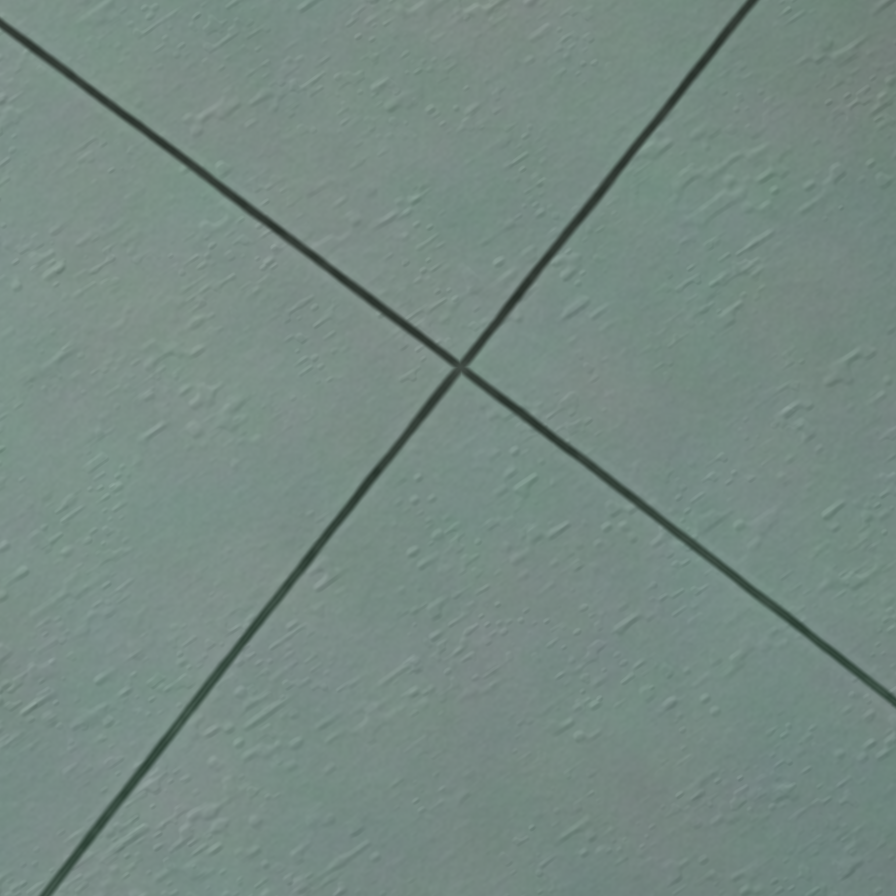
A Shadertoy shader for this texture:

```glsl
float hash(vec2 p) {
    vec3 q = fract(vec3(p.xyx) * 0.1031);
    q += dot(q, q.yzx + 33.33);
    return fract((q.x + q.y) * q.z);
}

float valueNoise(vec2 p) {
    vec2 cell = floor(p), f = fract(p);
    vec2 u = f * f * (3.0 - 2.0 * f);
    float low = mix(hash(cell), hash(cell + vec2(1, 0)), u.x);
    float high = mix(hash(cell + vec2(0, 1)), hash(cell + vec2(1, 1)), u.x);
    return mix(low, high, u.y);
}

// Layered noise centred on zero
float mottle(vec2 p) {
    float sum = 0.0, weight = 0.5;
    for (int i = 0; i < 4; i++) {
        sum += weight * (valueNoise(p) - 0.5);
        p = mat2(0.8, 0.6, -0.6, 0.8) * p * 2.03 + 17.3;
        weight *= 0.55;
    }
    return sum;
}

// Distance to a segment that bulges sideways by bow
float bowedSegment(vec2 p, vec2 a, vec2 b, float bow) {
    vec2 along = b - a;
    float t = clamp(dot(p - a, along) / dot(along, along), 0.0, 1.0);
    vec2 side = normalize(vec2(-along.y, along.x));
    return length(p - a - along * t - side * bow * 4.0 * t * (1.0 - t));
}

float groove(float dist, float width) {
    return 1.0 - smoothstep(0.25 * width, 1.55 * width, dist);
}

// Sparse slanted bumps from stretched noise
float bumps(vec2 p, float scale) {
    vec2 q = mat2(0.82, -0.57, 0.57, 0.82) * p * scale;
    return smoothstep(0.62, 0.95, valueNoise(q * vec2(0.6, 1.15)));
}

// Light on one flank of the bumps and shade on the other
float pitting(vec2 p, float scale) {
    vec2 lightStep = vec2(-0.25, 0.4) / scale;
    float cluster = smoothstep(0.42, 0.8, valueNoise(p * 17.0 + scale));
    return (bumps(p, scale) - bumps(p + lightStep, scale)) * (0.2 + cluster);
}

// Broad tint, blotches and fine relief of the slabs
vec3 slabColour(vec2 p) {
    vec3 colour = vec3(0.470, 0.545, 0.517);
    float light = 0.020 * (0.5 - p.x) + 0.010 * (p.y - 0.5);
    light -= 0.035 * smoothstep(0.65, 1.1, p.x) * smoothstep(0.3, 1.0, p.y);
    light -= 0.022 * smoothstep(0.35, 0.0, p.y) * smoothstep(0.25, 0.9, p.x);
    light += 0.012 * exp(-6.0 * dot(p - vec2(0.2, 0.55), p - vec2(0.2, 0.55)));
    colour += light;
    colour += vec3(-0.004, 0.0, 0.010) * (0.6 - p.y);

    // Cloudy brightness and shifting tints
    colour += 0.034 * mottle(p * 5.0 + 4.0) + 0.022 * mottle(p * 24.0 + 8.0);
    colour += vec3(0.042, -0.006, 0.002) * mottle(p * 9.0 + 31.0);
    colour += vec3(-0.014, 0.014, -0.016) * mottle(p * 15.0 + 53.0);
    colour += vec3(0.016, -0.008, 0.020) * mottle(p * 34.0 + 77.0);

    // Grain and clustered pits
    vec2 lightStep = vec2(-0.002, 0.003);
    float grain = valueNoise(p * 150.0) - valueNoise((p + lightStep) * 150.0);
    float dust = valueNoise(p * 250.0 + 9.0) - 0.5;
    colour += 0.017 * grain + 0.014 * dust;
    colour += 0.045 * pitting(p, 95.0) + 0.035 * pitting(p + 3.0, 150.0);
    return colour;
}

void mainImage(out vec4 fragColor, in vec2 fragCoord) {
    vec2 p = fragCoord / iResolution.xy;
    vec3 colour = slabColour(p);

    // Two joints crossing right of the centre
    vec2 crossing = vec2(0.514, 0.590);
    vec2 wobble = 0.0024 * vec2(mottle(p * 18.0), mottle(p * 18.0 + 40.0));
    vec2 q = p + wobble;
    float falling = min(bowedSegment(q, vec2(-0.1, 1.049), crossing, 0.001),
                        bowedSegment(q, crossing, vec2(1.1, 0.137), 0.0022));
    float rising = min(bowedSegment(q, vec2(-0.026, -0.1), crossing, 0.0026),
                       bowedSegment(q, crossing, vec2(0.92, 1.1), 0.0));
    float width = 0.0050 + 0.0016 * mottle(p * 22.0);
    float lower = smoothstep(0.65, 0.2, p.y);
    float joint = max(groove(falling, width), groove(rising, width * 1.06));

    // Pale lips beside the joints
    float nearest = min(falling, rising);
    colour += 0.016 * exp(-pow((nearest - 0.011) / 0.004, 2.0));

    // Dark cores with worn streaks and a dusty crossing
    vec3 jointColour = mix(vec3(0.170, 0.205, 0.180), vec3(0.165, 0.245, 0.200), lower);
    float worn = 0.5 + 1.2 * mottle(p * 20.0 + 12.0);
    jointColour += 0.09 * mottle(p * 55.0 + 5.0);
    jointColour += 0.10 * lower * worn * exp(-pow(nearest / 0.0022, 2.0));
    jointColour += 0.08 * exp(-pow(length(p - crossing) / 0.009, 2.0));
    colour = mix(colour, jointColour, 0.96 * joint);

    fragColor = vec4(clamp(colour, 0.0, 1.0), 1.0);
}
```
